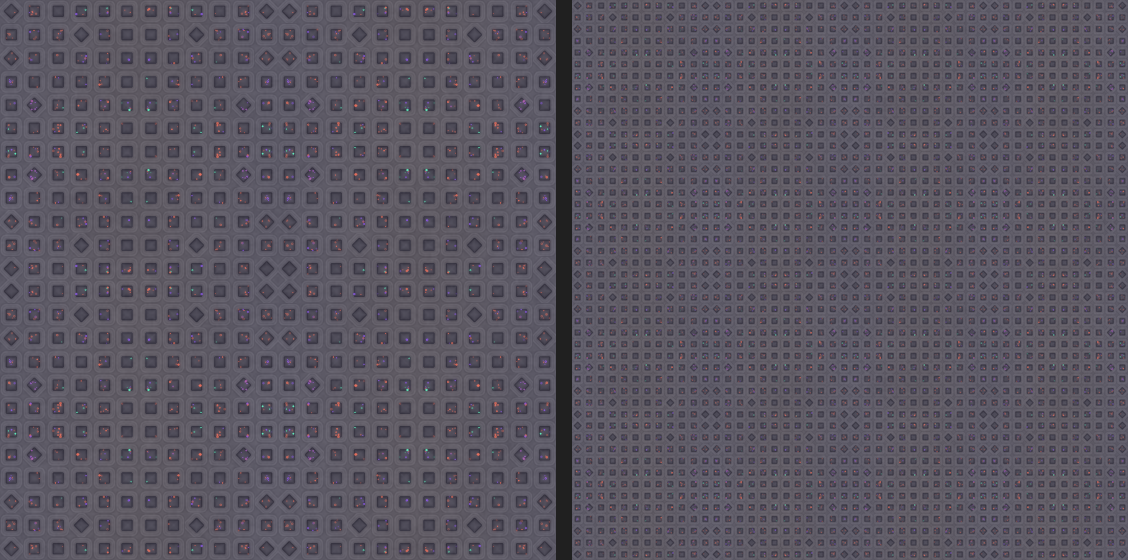
Left, the tile; right, the same tile 2 across and 2 down.
Give the GLSL for this pattern, as a Shadertoy shader.

```glsl
#define CELLS 24.0
#define BLOCK 12.0
#define HOLE_HALF 0.25
#define CORNER 0.07
#define RIM_WIDTH 0.035
#define SPECKS 9
#define GRAIN 0.022
#define PLATE_COLOR vec3(0.365, 0.355, 0.405)
#define HOLE_COLOR vec3(0.295, 0.285, 0.335)
#define RED vec3(0.86, 0.43, 0.36)
#define GREEN vec3(0.38, 0.92, 0.73)
#define VIOLET vec3(0.53, 0.35, 0.86)

float hash(vec2 p) {
    return fract(sin(dot(p, vec2(127.1, 311.7))) * 43758.5453);
}

// Value noise that wraps after a whole number of lattice steps
float wrapNoise(vec2 uv, float period) {
    vec2 p = uv * period;
    vec2 i = floor(p), f = fract(p);
    f = f * f * (3.0 - 2.0 * f);
    vec2 a = mod(i, period), b = mod(i + 1.0, period);
    return mix(mix(hash(a), hash(vec2(b.x, a.y)), f.x),
               mix(hash(vec2(a.x, b.y)), hash(b), f.x), f.y);
}

float roundedBox(vec2 p, float halfSize, float radius) {
    vec2 q = abs(p) - halfSize + radius;
    return length(max(q, 0.0)) + min(max(q.x, q.y), 0.0) - radius;
}

float isCell(vec2 a, vec2 b) {
    return 1.0 - step(0.5, length(a - b));
}

float ring(float d, float radius, float width, float aa) {
    return 1.0 - smoothstep(width, width + aa, abs(d - radius));
}

vec3 speckColor(float tone) {
    return tone < 0.56 ? RED : (tone < 0.78 ? VIOLET : GREEN);
}

void mainImage(out vec4 fragColor, in vec2 fragCoord) {
    vec2 uv = fragCoord / iResolution.xy;
    float aa = CELLS / min(iResolution.x, iResolution.y);

    // Cells, mirrored inside each block
    vec2 id = min(floor(uv * CELLS), CELLS - 1.0);
    vec2 p = uv * CELLS - id - 0.5;
    vec2 m = mod(id, BLOCK);
    vec2 k = min(m, BLOCK - 1.0 - m);
    p *= sign(0.5 * BLOCK - 0.5 - m);
    p -= 0.035 * (vec2(hash(k.xx + 3.0), hash(k.yy + 8.0)) - 0.5);

    // Some holes stand on a corner
    float magentaCell = isCell(k, vec2(1, 4));
    float bareCell = isCell(k, vec2(0)) + isCell(k, vec2(3, 1));
    float turned = bareCell + isCell(k, vec2(0, 2)) + magentaCell;
    vec2 q = turned > 0.5 ? vec2(p.x - p.y, p.x + p.y) * 0.7071 : p;
    float d = roundedBox(q, HOLE_HALF, CORNER);

    // Plate with slow tint drift and faint raised frames
    float warm = 0.5 - 0.5 * cos(12.56637 * uv.x);
    vec3 color = PLATE_COLOR + vec3(0.004, -0.004, -0.02) * warm;
    color += 0.018 * (wrapNoise(uv, 8.0) - 0.5);
    float frame = roundedBox(q, 0.43, 0.2);
    color += 0.012 * (1.0 - smoothstep(-aa, aa, frame));
    color += 0.028 * ring(frame, 0.0, 0.008, aa);
    color += 0.016 * ring(d, 0.09, 0.008, aa);
    color -= 0.014 * ring(frame, 0.06, 0.01, aa);
    color -= 0.035 * exp(-max(d, 0.0) * 26.0);

    // Sunken hole, darkest along its rim
    float rim = exp(-abs(d + RIM_WIDTH) / RIM_WIDTH);
    float shade = 0.025 * smoothstep(0.0, 0.25, -d) - 0.075 * rim;
    shade -= 0.018 * smoothstep(-0.1, 0.25, p.y);
    color = mix(color, HOLE_COLOR + shade, 1.0 - smoothstep(-0.5 * aa, 0.5 * aa, d));

    // Coloured specks, mirrored with a little loss from block to block
    float crowd = mix(0.12, 0.85, hash(k + 17.0)) * (1.0 - 0.85 * bareCell);
    crowd = mix(crowd, 0.9, magentaCell);
    float cellTone = hash(k + 41.0);
    for (int i = 0; i < SPECKS; i++) {
        vec2 seed = k + float(i) * vec2(7.3, 13.7);
        float kept = step(hash(seed + 2.0), crowd) * step(0.18, hash(id + seed * 1.7));
        vec2 center = (vec2(hash(seed + 5.0), hash(seed + 9.0)) - 0.5) * 0.44;
        float size = hash(seed + 23.0);
        float radius = mix(0.015, 0.055, size * size);
        float r = length(q - center);
        float dot0 = 1.0 - smoothstep(radius - 0.5 * aa, radius + 0.7 * aa, r);
        float hollow = step(0.65, hash(seed + 31.0)) * (1.0 - smoothstep(0.0, radius, r));
        float strength = mix(0.3, 0.95, hash(seed + 37.0));
        vec3 tint = speckColor(mix(hash(seed + 53.0), cellTone, 0.35));
        tint = mix(tint, mix(VIOLET, vec3(0.9, 0.45, 0.85), size), magentaCell);
        color = mix(color, tint, kept * strength * dot0 * (1.0 - 0.6 * hollow));
        color += kept * strength * 0.1 * (tint - 0.3) * exp(-r * r * 130.0);
    }

    // Fine worn grain
    color += GRAIN * (wrapNoise(uv, 256.0) + wrapNoise(uv, 96.0) - 1.0);
    fragColor = vec4(clamp(color, 0.0, 1.0), 1.0);
}
```
